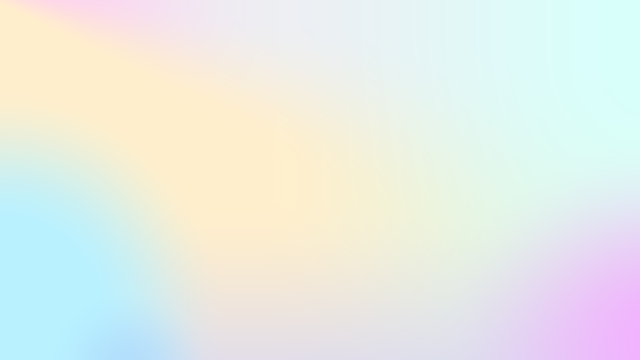
Reproduce this background procedurally as a WebGL 1 fragment shader.

```glsl
precision highp float;
// Soft pastel gradient: a cream band under pink and aqua, with cyan and orchid corner glows.

uniform vec2 u_resolution;

// Elliptical falloff: 1 inside the core fraction of the radii, 0 at the rim.
float glow(vec2 uv, vec2 center, vec2 radii, float core) {
    return 1.0 - smoothstep(core, 1.0, length((uv - center) / radii));
}

void main() {
    vec2 uv = gl_FragCoord.xy / u_resolution;

    // Upper sky: pink to pearl to aqua
    vec3 sky = mix(vec3(1.0, 0.815, 0.94), vec3(0.93, 0.935, 0.95), smoothstep(0.02, 0.45, uv.x));
    sky = mix(sky, vec3(0.85, 1.0, 0.985), smoothstep(0.4, 1.0, uv.x));

    // Band below it: cream to mint
    vec3 cream = vec3(1.0, 0.935, 0.8);
    vec3 mint = vec3(0.885, 0.97, 0.905);
    vec3 band = mix(cream, mint, smoothstep(0.4, 0.88, uv.x));

    // Diagonal seam, crisp at the left and wide at the right
    float seam = uv.y - (1.0 - 0.85 * uv.x);
    float skyAmount = smoothstep(-0.02 - 0.1 * uv.x, 0.06 + 0.6 * uv.x, seam);
    vec3 color = mix(band, sky, skyAmount);

    // Lavender haze rising from the bottom edge
    float haze = 1.0 - smoothstep(-0.2, 0.45, uv.y);
    color = mix(color, vec3(0.855, 0.85, 0.945), haze);

    // Corner glows, with a blue pool beside the cyan
    color = mix(color, vec3(0.95, 0.69, 1.0), glow(uv, vec2(1.05, 0.05), vec2(0.38, 0.58), 0.0));
    color = mix(color, vec3(0.725, 0.945, 1.0), glow(uv, vec2(0.0, 0.1), vec2(0.36, 0.67), 0.4));
    color = mix(color, vec3(0.68, 0.85, 0.99), 0.75 * glow(uv, vec2(0.2, -0.02), vec2(0.13, 0.22), 0.0));

    gl_FragColor = vec4(color, 1.0);
}
```
